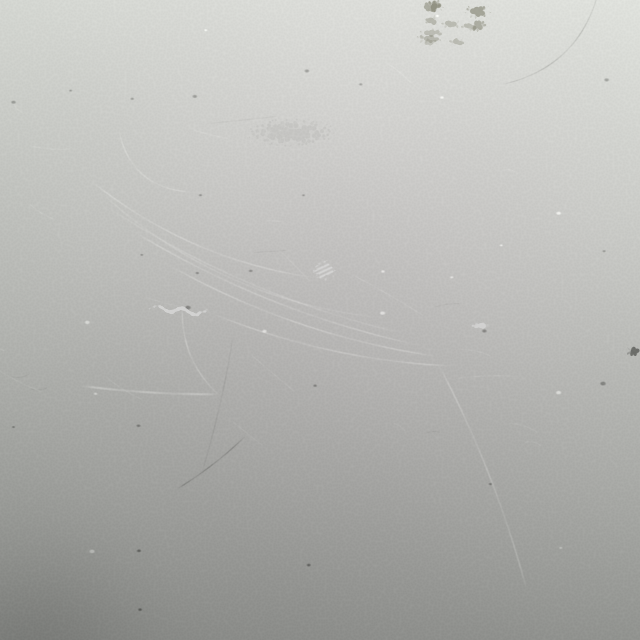
Write a Shadertoy shader that draws this texture.

```glsl
// Worn grey painted sheet: a soft diagonal light falloff with fine grain,
// pale bowed scratches, thin hairlines, specks and a few olive stains.
// Scratches are parabolic strokes; grain and stain edges use cellular noise.

#define DARK_TONE   0.552
#define LIGHT_TONE  0.862
#define SIDE_TILT   0.045
#define GRAIN_SCALE 240.0
#define GRAIN_AMP   0.028
#define SWEEP_COUNT 6
#define SWEEP_GAIN  0.065
#define HAIR_COUNT  26
#define HAIR_GAIN   0.04
#define SPECK_GRID  11.0
#define STAIN_COUNT 11
#define STAIN_COLOR vec3(0.49, 0.49, 0.42)

vec2 hash2(vec2 p) {
    vec3 q = fract(p.xyx * vec3(0.1031, 0.1030, 0.0973));
    q += dot(q, q.yzx + 33.33);
    return fract((q.xx + q.yz) * q.zy);
}

// Distance to the nearest jittered cell point
float cellular(vec2 p) {
    vec2 id = floor(p), f = fract(p);
    float d = 2.0;
    for (int j = -1; j <= 1; j++)
        for (int i = -1; i <= 1; i++) {
            vec2 o = vec2(i, j);
            d = min(d, length(o + hash2(id + o) - f));
        }
    return d;
}

// Slow uneven tone made of layered sines
float clouds(vec2 p) {
    return sin(p.x * 7.0 + 2.0 * sin(p.y * 5.0)) * 0.5
         + sin(p.y * 13.0 - p.x * 9.0 + 1.3) * 0.3
         + sin(p.x * 23.0 + p.y * 17.0) * 0.2;
}

// Bowed stroke from a to b, faded at its ends and slightly broken along it
float stroke(vec2 p, vec2 a, vec2 b, float bow, float width) {
    float aa = 1.0 / iResolution.y;
    vec2 d = b - a;
    float len = length(d);
    vec2 dir = d / len;
    float u = dot(p - a, dir) / len;
    float v = dot(p - a, vec2(-dir.y, dir.x)) - bow * 4.0 * u * (1.0 - u);
    float line = 1.0 - smoothstep(width - aa, width + aa, abs(v));
    float ends = smoothstep(0.0, 0.12, u) * (1.0 - smoothstep(0.9, 1.0, u));
    return line * ends * (0.75 + 0.25 * sin(u * 19.0 + a.x * 90.0));
}

// Soft ellipse with a ragged edge
float patchMask(vec2 p, vec2 c, vec2 r, float rough) {
    float d = length((p - c) / r) + rough * (cellular(p * 130.0) - 0.45);
    return 1.0 - smoothstep(0.65, 1.15, d);
}

// Lit paint with grain
vec3 sheet(vec2 p) {
    float fall = p.y * (1.22 - 0.22 * p.y);
    float tone = mix(DARK_TONE, LIGHT_TONE, fall) + SIDE_TILT * (p.x - 0.5);
    tone += 0.004 * clouds(p);
    vec2 corner = p - vec2(0.06, 0.0), center = p - 0.55;
    tone -= 0.05 * exp(-50.0 * dot(corner, corner));
    tone += GRAIN_AMP * (cellular(p * GRAIN_SCALE) - 0.46);
    float warm = exp(-4.0 * dot(center, center));
    return tone * mix(vec3(0.99, 1.005, 0.978), vec3(1.004, 0.998, 0.99), warm);
}

// Long pale sweeps fanning out from the upper left
float sweeps(vec2 p) {
    float s = 0.0;
    for (int i = 0; i < SWEEP_COUNT; i++) {
        float k = float(i), t = k / float(SWEEP_COUNT - 1);
        vec2 h = hash2(vec2(k, 7.0));
        vec2 a = mix(vec2(0.13, 0.71), vec2(0.30, 0.50), t * t) + 0.02 * h;
        vec2 b = mix(vec2(0.50, 0.565), vec2(0.71, 0.428), sqrt(t));
        s += stroke(p, a, b, -0.018 - 0.035 * h.x * (1.0 - t), 0.0012) * (0.5 + 0.6 * h.y);
    }
    s += stroke(p, vec2(0.68, 0.44), vec2(0.825, 0.07), 0.012, 0.0013);
    s += stroke(p, vec2(0.285, 0.52), vec2(0.345, 0.38), -0.018, 0.0012);
    s += 1.3 * stroke(p, vec2(0.12, 0.398), vec2(0.345, 0.384), -0.004, 0.0016);
    return s + 0.7 * stroke(p, vec2(0.185, 0.80), vec2(0.30, 0.70), -0.03, 0.0012);
}

// Short faint hairlines, mostly light, some dark
float hairlines(vec2 p) {
    float s = 0.0;
    for (int i = 0; i < HAIR_COUNT; i++) {
        vec2 h = hash2(vec2(i, 31.0)), g = hash2(vec2(i, 53.0));
        vec2 c = vec2(h.x * 0.85, 0.3 + 0.66 * h.y);
        float angle = -0.3 + 1.1 * (g.x - 0.5);
        vec2 reach = (0.012 + 0.06 * g.y * g.y) * vec2(cos(angle), sin(angle));
        s += stroke(p, c - reach, c + reach, 0.008 * (h.x - 0.5), 0.0008)
           * (g.x > 0.8 ? -1.0 : 0.8);
    }
    return s;
}

// Sparse dots of dust: positive is light, negative is dark
float specks(vec2 p) {
    vec2 id = floor(p * SPECK_GRID), h = hash2(id + 91.0), g = hash2(id + 17.0);
    vec2 d = (fract(p * SPECK_GRID) - 0.2 - 0.6 * h) / SPECK_GRID;
    float r = mix(0.0012, 0.0028, g.y * g.y), aa = 1.0 / iResolution.y;
    float dotMask = 1.0 - smoothstep(r - aa, r + aa, length(d * vec2(0.7, 1.0)));
    return dotMask * step(g.x, 0.24) * (h.x > 0.5 ? 0.14 : -0.2);
}

void mainImage(out vec4 fragColor, in vec2 fragCoord) {
    vec2 p = fragCoord / iResolution.xy;
    vec3 color = sheet(p) + SWEEP_GAIN * sweeps(p) + HAIR_GAIN * hairlines(p) + specks(p);
    // Olive stains near the top edge, a faint rubbed patch and a dark nick
    for (int i = 0; i < STAIN_COUNT; i++) {
        vec2 h = hash2(vec2(i, 5.0)), g = hash2(vec2(i, 67.0));
        vec2 c = vec2(0.70 + 0.09 * (h.x - 0.4), 0.962 + 0.06 * (h.y - 0.5));
        vec2 r = vec2(0.007, 0.004) + vec2(0.008, 0.004) * g;
        color = mix(color, STAIN_COLOR, patchMask(p, c, r, 1.1) * (0.24 + 0.36 * g.y));
    }
    color -= 0.035 * patchMask(p, vec2(0.455, 0.793), vec2(0.05, 0.016), 1.4);
    color -= 0.30 * patchMask(p, vec2(0.99, 0.451), vec2(0.009, 0.006), 1.0);
    // Dark scratches
    float scratch = stroke(p, vec2(0.275, 0.235), vec2(0.385, 0.32), -0.004, 0.0009);
    scratch += 0.4 * stroke(p, vec2(0.365, 0.48), vec2(0.315, 0.26), 0.004, 0.001);
    scratch += 0.9 * stroke(p, vec2(0.78, 0.867), vec2(0.937, 1.02), -0.035, 0.0009);
    color -= 0.13 * scratch;
    // Bare chips with a streaked white surface
    float streak = 0.55 + 0.45 * sin(p.x * 420.0 - p.y * 900.0);
    float chip = patchMask(p, vec2(0.506, 0.577), vec2(0.014, 0.013), 0.9) * streak;
    chip += 0.9 * patchMask(p, vec2(0.752, 0.491), vec2(0.013, 0.004), 0.8);
    float jag = 0.515 + 0.004 * sin(p.x * 160.0) - 0.1 * (p.x - 0.28);
    chip += patchMask(p, vec2(0.282, jag), vec2(0.042, 0.0035), 0.8);
    color = mix(color, vec3(0.88), 0.65 * clamp(chip, 0.0, 1.0));
    fragColor = vec4(clamp(color, 0.0, 1.0), 1.0);
}
```
